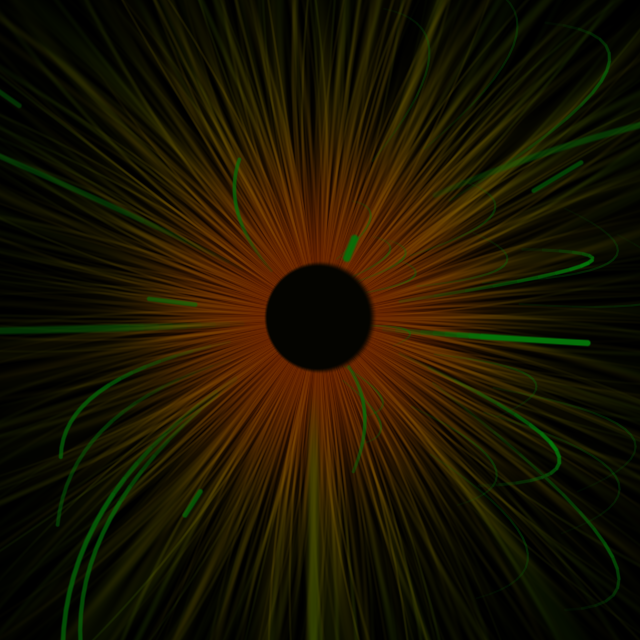
Reproduce this background procedurally as a WebGL 2 fragment shader.

```glsl
#version 300 es
precision highp float;

uniform vec2 u_resolution;
out vec4 fragColor;

const float TAU = 6.2831853;
const vec2 CENTER = vec2(0.499, 0.504);
const float DISC_RADIUS = 0.084;
const int RAY_LAYERS = 13;
const int FAINT_LOOPS = 18;
const int ARC_STEPS = 18;
const float RAY_GAIN = 1.15;
const float RAY_FALLOFF = 2.0;
const vec3 DISC_COLOR = vec3(0.016, 0.015, 0.0);
const vec3 CORONA = vec3(0.43, 0.135, 0.0);
const vec3 LIGHT_LIMIT = vec3(0.52, 0.42, 0.3);
const vec3 EMBER = vec3(0.36, 0.15, 0.0);
const vec3 OLIVE = vec3(0.28, 0.20, 0.0);
const vec3 MOSS = vec3(0.09, 0.24, 0.0);
const vec3 GREEN = vec3(0.01, 0.44, 0.03);

float hash(vec2 v) {
    vec3 q = fract(v.xyx * vec3(0.1031, 0.1030, 0.0973));
    q += dot(q, q.yzx + 33.33);
    return fract((q.x + q.y) * q.z);
}

float segmentDistance(vec2 p, vec2 a, vec2 b) {
    vec2 d = b - a;
    return length(p - a - d * clamp(dot(p - a, d) / dot(d, d), 0.0, 1.0));
}

float stroke(float dist, float width) {
    return 1.0 - smoothstep(0.4 * width, width + 0.0012, dist);
}

// Bent filament through start, middle and end; head and tail are the end strengths
float arc(vec2 p, vec2 start, vec2 middle, vec2 end, float width, float head, float tail) {
    vec2 control = 2.0 * middle - 0.5 * (start + end);
    vec2 previous = start;
    float light = 0.0;
    for (int i = 1; i <= ARC_STEPS; i++) {
        float t = float(i) / float(ARC_STEPS);
        vec2 next = mix(mix(start, control, t), mix(control, end, t), t);
        float strength = t < 0.5 ? mix(head, 1.0, 2.0 * t) : mix(1.0, tail, 2.0 * t - 1.0);
        float taper = width * mix(0.6, 1.0, min(strength, 1.0));
        light = max(light, strength * stroke(segmentDistance(p, previous, next), taper));
        previous = next;
    }
    return light;
}

// Overlapping translucent streaks, one hashed ray per angular cell
vec3 rays(float turn, float r, float pixel) {
    vec3 sum = vec3(0.0);
    for (int k = 0; k < RAY_LAYERS; k++) {
        float layer = float(k);
        float count = 26.0 + 13.0 * layer;
        float bend = 0.09 * (hash(vec2(layer, 7.0)) - 0.5);
        float x = fract(turn + bend * r + 0.137 * layer) * count;
        vec2 id = vec2(floor(x), layer);
        float offset = 0.35 + 0.3 * hash(id + 3.1);
        float width = max(mix(0.1, 0.35, hash(id + 11.7)), min(0.35, 2.0 * pixel * count / (TAU * r)));
        float profile = smoothstep(width, 0.0, abs(fract(x) - offset));
        float power = hash(id + 23.3);
        float reach = mix(0.3, 1.3, hash(id + 41.9));
        float fade = exp(-RAY_FALLOFF * (r - DISC_RADIUS)) * smoothstep(reach, reach * 0.4, r);
        float greenness = smoothstep(0.18, 0.65, r) * (0.2 + 0.8 * hash(id + 57.1));
        vec3 tint = mix(mix(EMBER, OLIVE, smoothstep(0.14, 0.36, r)), MOSS, greenness);
        sum += tint * profile * power * power * fade * RAY_GAIN;
    }
    return sum;
}

// Thin loops that lean toward the right and fold back
float faintLoops(vec2 p) {
    float light = 0.0;
    for (int i = 0; i < FAINT_LOOPS; i++) {
        float n = float(i);
        float angle = mix(-1.15, 1.2, fract(n * 0.618 + 0.1));
        float reach = mix(0.11, 0.56, hash(vec2(n, 5.0)));
        vec2 dir = vec2(cos(angle), sin(angle));
        vec2 tip = CENTER + dir * reach;
        vec2 tail = tip + reach * vec2(-0.16, sign(angle) * 0.17);
        vec2 root = CENTER + dir * reach * 0.6 - vec2(0.02, 0.0);
        light += arc(p, root, tip, tail, 0.0016, 0.3, 0.2) * mix(0.5, 0.3, reach * 1.7);
    }
    return light;
}

// Prominent green filaments
float filaments(vec2 p) {
    float g = 0.75 * arc(p, vec2(0.098, -0.01), vec2(0.177, 0.228), vec2(0.40, 0.43), 0.0045, 0.9, 0.0);
    g = max(g, 0.7 * arc(p, vec2(0.126, -0.01), vec2(0.187, 0.215), vec2(0.40, 0.43), 0.004, 0.9, 0.0));
    g = max(g, 0.7 * arc(p, vec2(0.095, 0.286), vec2(0.170, 0.398), vec2(0.39, 0.472), 0.0037, 0.9, 0.0));
    g = max(g, 0.45 * arc(p, vec2(0.090, 0.180), vec2(0.175, 0.342), vec2(0.39, 0.446), 0.0033, 1.0, 0.0));
    g = max(g, 0.75 * arc(p, vec2(0.374, 0.751), vec2(0.372, 0.666), vec2(0.424, 0.577), 0.0032, 0.9, 0.2));
    g = max(g, 0.8 * arc(p, vec2(0.545, 0.427), vec2(0.570, 0.350), vec2(0.552, 0.263), 0.0032, 0.5, 0.5));
    g = max(g, arc(p, vec2(0.625, 0.529), vec2(0.919, 0.589), vec2(0.78, 0.611), 0.0035, 0.1, 0.0));
    g = max(g, arc(p, vec2(0.60, 0.485), vec2(0.77, 0.473), vec2(0.918, 0.464), 0.0055, 0.0, 1.15));
    g = max(g, arc(p, vec2(0.625, 0.447), vec2(0.869, 0.297), vec2(0.749, 0.241), 0.0037, 0.0, 0.1));
    g = max(g, 0.65 * arc(p, vec2(0.677, 0.401), vec2(0.957, 0.130), vec2(0.853, 0.047), 0.003, 0.1, 0.0));
    g = max(g, 0.65 * arc(p, vec2(0.703, 0.687), vec2(0.948, 0.889), vec2(0.820, 0.967), 0.0028, 0.1, 0.0));
    g = max(g, 0.4 * arc(p, vec2(0.68, 0.695), vec2(0.84, 0.757), vec2(1.01, 0.807), 0.006, 0.4, 1.1));
    g = max(g, 0.4 * arc(p, vec2(-0.01, 0.76), vec2(0.2, 0.666), vec2(0.40, 0.57), 0.005, 1.0, 0.0));
    g = max(g, 0.45 * arc(p, vec2(-0.01, 0.483), vec2(0.2, 0.488), vec2(0.40, 0.495), 0.007, 0.9, 0.0));
    return g;
}

// Short rounded dashes
float dashes(vec2 p) {
    float g = 0.9 * stroke(segmentDistance(p, vec2(0.554, 0.627), vec2(0.542, 0.597)), 0.0075);
    g += 0.55 * stroke(segmentDistance(p, vec2(0.834, 0.702), vec2(0.908, 0.746)), 0.004);
    g += 0.7 * stroke(segmentDistance(p, vec2(0.289, 0.195), vec2(0.313, 0.232)), 0.0045);
    g += 0.6 * stroke(segmentDistance(p, vec2(0.233, 0.533), vec2(0.305, 0.524)), 0.004);
    g += 0.4 * stroke(segmentDistance(p, vec2(-0.01, 0.863), vec2(0.03, 0.835)), 0.0045);
    return g;
}

void main() {
    float scale = min(u_resolution.x, u_resolution.y);
    vec2 p = (gl_FragCoord.xy - 0.5 * u_resolution) / scale + 0.5;
    vec2 q = p - CENTER;
    float r = max(length(q), 0.001);
    float side = abs(q.x) / r;

    // Streaks thin out toward the left and right, and soften into the corona
    float sideShade = 1.0 - 0.6 * pow(side, 7.0) * smoothstep(0.14, 0.4, r);
    vec3 color = rays(atan(q.y, q.x) / TAU, r, 1.0 / scale) * sideShade;
    color = LIGHT_LIMIT * (1.0 - exp(-color / LIGHT_LIMIT));
    float veil = 0.8 * exp(-pow(max(r - 0.075, 0.0) / 0.105, 1.6));
    color = mix(color, CORONA, veil);

    // Broad beam pointing down
    float beam = smoothstep(0.013, 0.002, abs(q.x + 0.009)) * smoothstep(-0.1, -0.25, q.y);
    color = mix(color, mix(MOSS, OLIVE, 0.4 + p.y) * 1.25, 0.8 * beam);

    color = mix(color, GREEN, clamp(filaments(p), 0.0, 1.0));
    color = mix(color, GREEN, clamp(faintLoops(p), 0.0, 0.6));
    color = mix(color, GREEN, clamp(dashes(p), 0.0, 1.0));

    // Dark disc, softer on its right rim
    float soft = mix(0.003, 0.007, smoothstep(-0.08, 0.08, q.x));
    float disc = 1.0 - smoothstep(DISC_RADIUS - soft, DISC_RADIUS + soft, r);
    fragColor = vec4(mix(color, DISC_COLOR, disc), 1.0);
}
```
